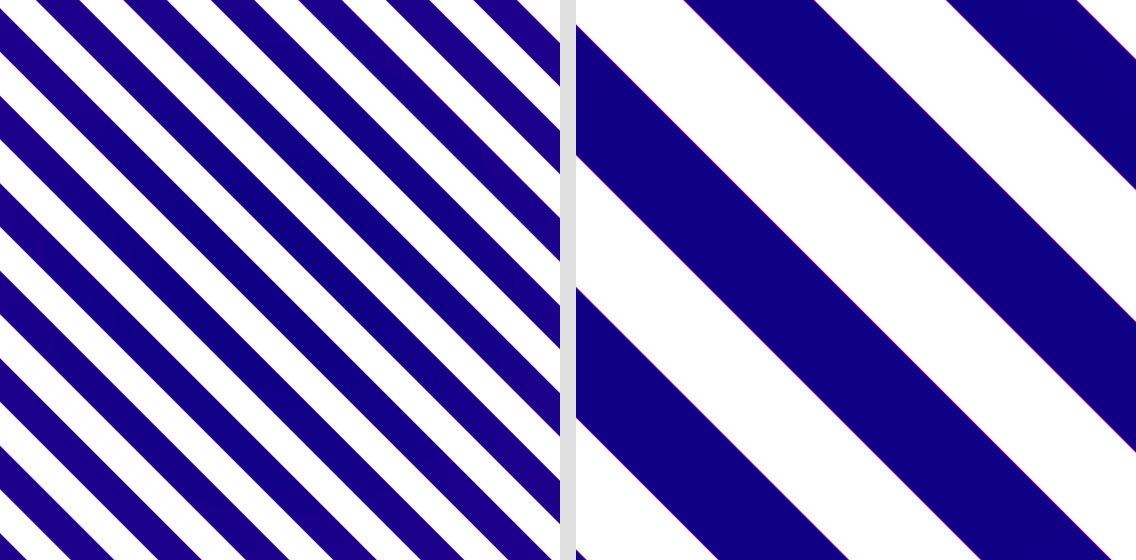
Left, the full canvas; right, a detail of the centre.
This pattern is drawn by a Shadertoy shader. Its source:

```glsl
// Diagonal navy stripes on white, falling to the right, with a faint violet fringe.

const float REPEATS = 6.4;        // stripe periods across and down the canvas
const float STRIPE_CENTER = 0.658; // phase of a stripe's middle, within one period
const float STRIPE_FILL = 0.5;    // stripe width as a share of the period
const float RED_INSET = 0.00035;  // red channel stripe is this much narrower per side

const vec3 PAPER = vec3(1.0);
const vec3 INK_MIDDLE = vec3(0.060, 0.0, 0.525);
const vec3 INK_CORNER = vec3(0.115, 0.0, 0.550);

// Signed distance to the nearest diagonal stripe, negative inside.
float stripeDistance(vec2 uv, float repeats, float center, float fill) {
    float phase = (uv.x + uv.y - 1.0) * repeats - center;
    float offset = abs(fract(phase + 0.5) - 0.5);
    return (offset - 0.5 * fill) / (repeats * sqrt(2.0));
}

// Smooth coverage per channel, so a channel may have its own edge.
vec3 coverage(vec3 dist, float pixel) {
    return 1.0 - smoothstep(-0.75 * pixel, 0.75 * pixel, dist);
}

// Ink warms gently from the middle of the canvas to its corners.
vec3 inkColor(vec2 uv, vec3 middle, vec3 corner) {
    float radius = length(uv - 0.5) * sqrt(2.0);
    return mix(middle, corner, smoothstep(0.1, 1.0, radius));
}

void mainImage(out vec4 fragColor, in vec2 fragCoord) {
    vec2 uv = fragCoord / iResolution.xy;
    float pixel = 1.0 / min(iResolution.x, iResolution.y);

    // Stripe edges, with red pulled in to tint them violet
    float dist = stripeDistance(uv, REPEATS, STRIPE_CENTER, STRIPE_FILL);
    vec3 stripe = coverage(dist + vec3(RED_INSET, 0.0, 0.0), pixel);

    vec3 ink = inkColor(uv, INK_MIDDLE, INK_CORNER);
    fragColor = vec4(mix(PAPER, ink, stripe), 1.0);
}
```
